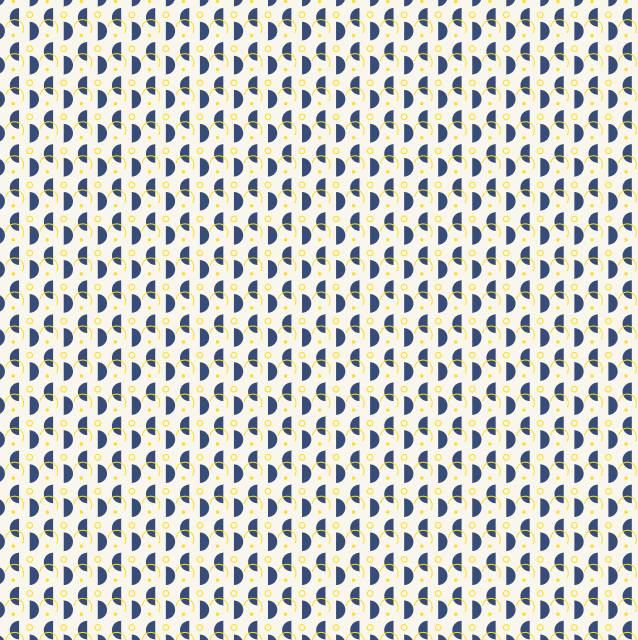
A WebGL 1 fragment shader for this pattern:

```glsl
precision highp float;
// Tiled half discs with open arcs, small rings and dots on a pale ground.

uniform vec2 u_resolution;

const float REPEATS = 18.8;               // tiles per canvas height
const vec2 ANCHOR = vec2(0.5251, 0.4727); // one tile centre, in canvas heights

const vec3 CREAM = vec3(0.977, 0.965, 0.935);
const vec3 NAVY = vec3(0.212, 0.302, 0.475);
const vec3 YELLOW = vec3(1.0, 0.88, 0.05);

// Position relative to the nearest repeat of a shape centre
vec2 nearest(vec2 p, vec2 centre) {
  return fract(p - centre + 0.5) - 0.5;
}

float disc(vec2 p, float radius) {
  return length(p) - radius;
}

// Half disc on the side where p.x * side is positive
float halfDisc(vec2 p, float radius, float side) {
  return max(disc(p, radius), -p.x * side);
}

float ring(vec2 p, float radius, float halfWidth) {
  return abs(disc(p, radius)) - halfWidth;
}

// Arc spanning halfSpan radians on both sides of the angle middle
float arc(vec2 p, float radius, float halfWidth, float middle, float halfSpan) {
  vec2 axis = vec2(cos(middle), sin(middle));
  vec2 q = vec2(dot(p, axis), abs(axis.x * p.y - axis.y * p.x));
  vec2 tip = radius * vec2(cos(halfSpan), sin(halfSpan));
  float stroke = ring(q, radius, halfWidth);
  return atan(q.y, q.x) < halfSpan ? stroke : length(q - tip) - halfWidth;
}

// Smooth coverage of a signed distance over one pixel
float coverage(float distance, float pixel) {
  return clamp(0.5 - distance / pixel, 0.0, 1.0);
}

void main() {
  float pixel = REPEATS / u_resolution.y;
  vec2 p = (gl_FragCoord.xy / u_resolution.y - ANCHOR) * REPEATS;

  // Navy half discs facing opposite ways
  float rightHalf = halfDisc(nearest(p, vec2(0.0)), 0.272, 1.0);
  float leftHalf = halfDisc(nearest(p, vec2(-0.312, 0.404)), 0.272, -1.0);
  float navy = min(rightHalf, leftHalf);

  // Yellow line work and dots on top
  float bow = arc(nearest(p, vec2(-0.44, 0.074)), 0.262, 0.015,
                  radians(71.0), radians(97.0));
  float circle = ring(nearest(p, vec2(0.0, -0.52)), 0.083, 0.015);
  float dotShape = disc(nearest(p, vec2(-0.482, -0.131)), 0.049);
  float yellow = min(bow, min(circle, dotShape));

  vec3 colour = mix(CREAM, NAVY, coverage(navy, pixel));
  colour = mix(colour, YELLOW, coverage(yellow, pixel));
  gl_FragColor = vec4(colour, 1.0);
}
```
